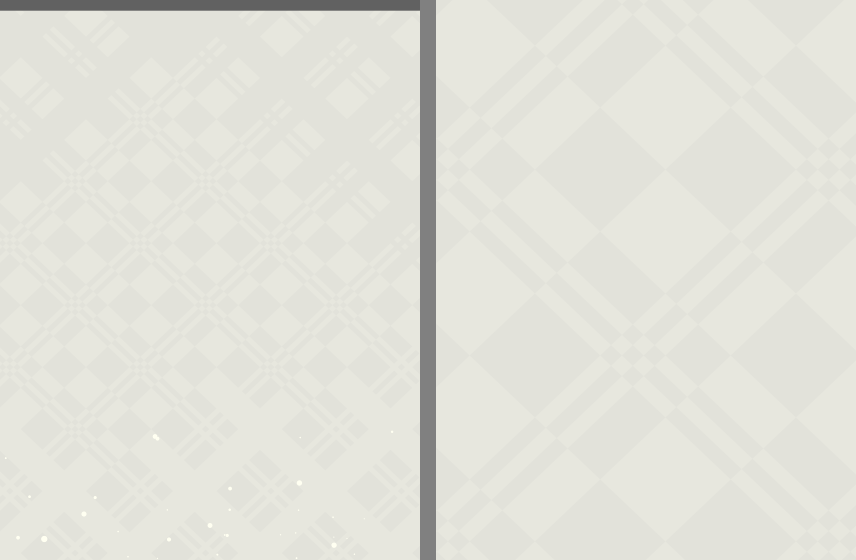
Left: the whole. Right: its middle third, enlarged.
This pattern is drawn by a WebGL 1 fragment shader. Its source:

```glsl
precision highp float;

// Pale diagonal tartan under a grey top bar, with ivory flecks near the foot.
// Two mirrored stripe sets cross; each crossing class (one set, the other,
// neither) turns light only inside its own zone, so the weave shifts downward.

uniform vec2 u_resolution;

const vec3 LIGHT = vec3(0.906, 0.906, 0.871);
const vec3 SHADE = vec3(0.886, 0.886, 0.855);
const vec3 BAR   = vec3(0.380, 0.380, 0.380);
const vec3 FLECK = vec3(1.000, 1.000, 0.945);

const vec2  REPEATS = vec2(3.218, 4.518);  // across and down the canvas
const vec2  PHASE   = vec2(0.046, -0.030); // start of each stripe set
const float BAR_HEIGHT = 0.019;            // share of canvas height

// Zone limits, in stripe periods; each lies inside a broad stripe.
const float FALLING_LIMIT = 0.833;
const float RISING_LIMIT  = 1.833;
const vec2  FOOT_RISING   = vec2(4.833, 5.833);
const vec2  FOOT_FALLING  = vec2(-3.167, -1.167);

const int   FLECK_COUNT  = 32;
const float FLECK_HEIGHT = 0.32;           // in canvas widths
const float FLECK_MIN    = 0.0012;
const float FLECK_MAX    = 0.0075;

float hash(float n) {
  return fract(sin(n * 12.9898 + 4.137) * 43758.55);
}

// Coverage of a stripe that repeats once per unit.
float stripe(float p, float center, float halfWidth, float blur) {
  float d = abs(fract(p - center + 0.5) - 0.5) - halfWidth;
  return 1.0 - smoothstep(-blur, blur, d);
}

// Stripe widths in eighteenths: gap 1, line 1, gap 1, line 3, gap 6, line 6.
float tartan(float p, float blur) {
  float thin   = stripe(p, 1.5 / 18.0, 0.5 / 18.0, blur);
  float medium = stripe(p, 4.5 / 18.0, 1.5 / 18.0, blur);
  float broad  = stripe(p, 15.0 / 18.0, 3.0 / 18.0, blur);
  return thin + medium + broad;
}

// Amount of light thread at a point given in stripe periods.
float weave(vec2 p, float blur) {
  float a = tartan(p.x, blur);
  float b = tartan(p.y, blur);

  float falling = step(p.y, FALLING_LIMIT);
  float rising  = step(RISING_LIMIT, p.x);
  float footEdge = mix(FOOT_FALLING.x, FOOT_FALLING.y, step(FOOT_RISING.x, p.x));
  float foot = max(step(p.y, footEdge), step(FOOT_RISING.y, p.x));

  return a * (1.0 - b) * falling
       + (1.0 - a) * b * rising
       + (1.0 - a) * (1.0 - b) * foot;
}

// Round flecks of mixed size, gathered toward the lower edge.
float flecks(vec2 pos, float pixel) {
  float cover = 0.0;
  for (int i = 0; i < FLECK_COUNT; i++) {
    float n = float(i) + 1.0;
    vec2 center = vec2(hash(n), FLECK_HEIGHT * pow(hash(n + 41.3), 1.4));
    float size = hash(n + 87.7);
    float radius = mix(FLECK_MIN, FLECK_MAX, size * size);
    float d = length(pos - center) - radius;
    cover = max(cover, 1.0 - smoothstep(-0.6 * pixel, 0.6 * pixel, d));
  }
  return cover;
}

void main() {
  vec2 uv = gl_FragCoord.xy / u_resolution;
  float pixel = 1.0 / u_resolution.x;

  // Diagonal stripe coordinates, measured from the top left.
  vec2 cell = vec2(uv.x, 1.0 - uv.y) * REPEATS;
  vec2 diagonal = vec2(cell.x + cell.y, cell.x - cell.y) + PHASE;
  float blur = 0.7 * length(REPEATS / u_resolution);

  vec3 color = mix(SHADE, LIGHT, weave(diagonal, blur));
  color = mix(color, FLECK, flecks(gl_FragCoord.xy * pixel, pixel));

  // Top bar
  float pixelY = 0.5 / u_resolution.y;
  float bar = smoothstep(-pixelY, pixelY, uv.y - (1.0 - BAR_HEIGHT));
  color = mix(color, BAR, bar);

  gl_FragColor = vec4(color, 1.0);
}
```
